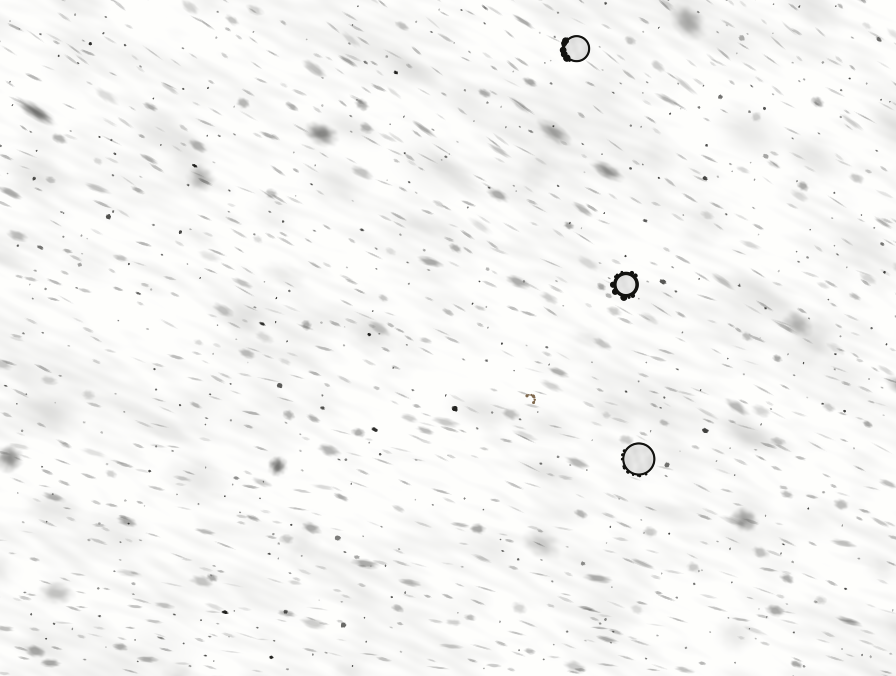
Give the GLSL for this texture, as a Shadertoy shader.

```glsl
// Pale fluid with slanted blurred streaks, dark specks and three beaded bubbles.

const vec3 PAPER = vec3(0.995, 0.995, 0.99);
const vec3 INK = vec3(0.07, 0.07, 0.06);
const vec3 RUST = vec3(0.38, 0.27, 0.14);

float hash(vec2 p) {
    vec3 q = fract(p.xyx * vec3(0.1031, 0.1030, 0.0973));
    q += dot(q, q.yzx + 33.33);
    return fract((q.x + q.y) * q.z);
}

vec2 hash2(vec2 p) {
    return vec2(hash(p + 17.3), hash(p + 61.7));
}

vec2 rotate(vec2 p, float angle) {
    float c = cos(angle), s = sin(angle);
    return vec2(c * p.x + s * p.y, c * p.y - s * p.x);
}

float cornerSlope(vec2 corner, vec2 offset) {
    float angle = 6.2832 * hash(corner);
    return dot(vec2(cos(angle), sin(angle)), offset);
}

float gradientNoise(vec2 p) {
    vec2 i = floor(p), f = fract(p);
    vec2 u = f * f * f * (f * (f * 6.0 - 15.0) + 10.0);
    vec2 e = vec2(1.0, 0.0);
    float low = mix(cornerSlope(i, f), cornerSlope(i + e, f - e), u.x);
    float high = mix(cornerSlope(i + e.yx, f - e.yx), cornerSlope(i + 1.0, f - 1.0), u.x);
    return 1.4 * mix(low, high, u.y);
}

float fbm(vec2 p) {
    float sum = 0.0, weight = 0.6;
    for (int i = 0; i < 4; i++) {
        sum += weight * gradientNoise(p);
        p = p * 2.03 + 19.1;
        weight *= 0.5;
    }
    return sum;
}

// Flow runs down to the right, steeper near the top
float flowAngle(vec2 p) {
    return mix(-0.2, -0.6, p.y) - 0.08 * (p.x - 0.66);
}

// Transmitted light through one jittered layer of elongated grains
float grains(vec2 p, float cells, vec2 size, float soft, float share, float dark, float seed, float pixel) {
    float light = 1.0;
    vec2 base = floor(p * cells);
    for (int y = -1; y <= 1; y++)
    for (int x = -1; x <= 1; x++) {
        vec2 cell = base + vec2(x, y);
        vec2 id = cell + seed * 37.0 + 100.0;
        if (hash(id) > share) continue;
        vec2 center = (cell + hash2(id)) / cells;
        float turn = flowAngle(center) + 0.3 * (hash(id + 5.1) - 0.5);
        vec2 extent = size * mix(vec2(0.5), vec2(1.4), hash2(id + 9.4));
        vec2 seen = max(extent, vec2(0.7 * pixel));
        vec2 q = rotate(p - center, turn) / seen;
        float d = length(q) + 0.25 * gradientNoise(q * 1.2 + id * 3.7);
        float blur = clamp(max(soft, 0.7 * pixel / seen.y), 0.0, 1.0);
        float cover = 1.0 - smoothstep(1.0 - blur, 1.0 + blur, d);
        cover *= extent.x * extent.y / (seen.x * seen.y);
        light *= 1.0 - dark * mix(0.3, 1.0, hash(id + 2.6)) * cover;
    }
    return light;
}

float disc(vec2 p, float radius, float pixel) {
    return 1.0 - smoothstep(-0.6 * pixel, 0.6 * pixel, length(p) - radius);
}

// Small beads scattered along an arc
float beads(vec2 p, float radius, vec2 arc, float size, float pixel) {
    float cover = 0.0;
    for (int i = 0; i < 10; i++) {
        vec2 h = hash2(vec2(float(i), radius * 900.0));
        float angle = mix(arc.x, arc.y, (float(i) + h.x) / 10.0);
        vec2 center = radius * vec2(cos(angle), sin(angle));
        cover = max(cover, disc(p - center, size * mix(0.5, 1.2, h.y), pixel));
    }
    return cover;
}

vec3 bubble(vec3 color, vec2 p, float radius, float rim, vec2 arc, float bead, float pixel) {
    vec3 inside = PAPER * (0.89 + 0.04 * gradientNoise(p * 90.0));
    color = mix(color, inside, disc(p, radius, pixel));
    float wall = 1.0 - smoothstep(rim - 0.6 * pixel, rim + 0.6 * pixel, abs(length(p) - radius));
    return mix(color, INK, max(wall, beads(p, radius + rim, arc, bead, pixel)));
}

void mainImage(out vec4 fragColor, in vec2 fragCoord) {
    vec2 p = fragCoord / iResolution.y;
    float pixel = 1.0 / iResolution.y;

    // Uneven haze drawn out along the flow
    vec2 along = rotate(p, -0.42);
    float haze = 0.085 * fbm(along * vec2(3.5, 8.0)) + 0.04 * gradientNoise(along * vec2(16.0, 65.0));
    float light = 1.0 - max(0.0, 0.011 + haze);

    // Out-of-focus clouds and blobs, then streaks, then sharp specks
    light *= grains(p, 9.0, vec2(0.032, 0.019), 1.0, 0.55, 0.10, 1.0, pixel);
    light *= grains(p, 5.0, vec2(0.016, 0.010), 0.9, 0.35, 0.60, 2.0, pixel);
    light *= grains(p, 16.0, vec2(0.011, 0.0045), 0.6, 0.50, 0.36, 3.0, pixel);
    light *= grains(p, 34.0, vec2(0.008, 0.0017), 0.5, 0.50, 0.30, 4.0, pixel);
    light *= grains(p, 11.0, vec2(0.0034, 0.0029), 0.3, 0.28, 0.95, 5.0, pixel);
    light *= grains(p, 32.0, vec2(0.0015, 0.0013), 0.3, 0.35, 0.80, 6.0, pixel);
    vec3 color = mix(INK, PAPER, light);

    // Rusty crumbs and the three bubbles
    color = mix(color, RUST, 0.8 * beads(p - vec2(0.784, 0.409), 0.007, vec2(-0.9, 2.6), 0.0022, pixel));
    color = bubble(color, p - vec2(0.853, 0.928), 0.0185, 0.0016, vec2(2.2, 4.3), 0.0046, pixel);
    color = bubble(color, p - vec2(0.926, 0.579), 0.0165, 0.0026, vec2(0.4, 5.6), 0.0044, pixel);
    color = bubble(color, p - vec2(0.945, 0.321), 0.0230, 0.0016, vec2(2.6, 5.3), 0.0027, pixel);
    fragColor = vec4(color, 1.0);
}
```
